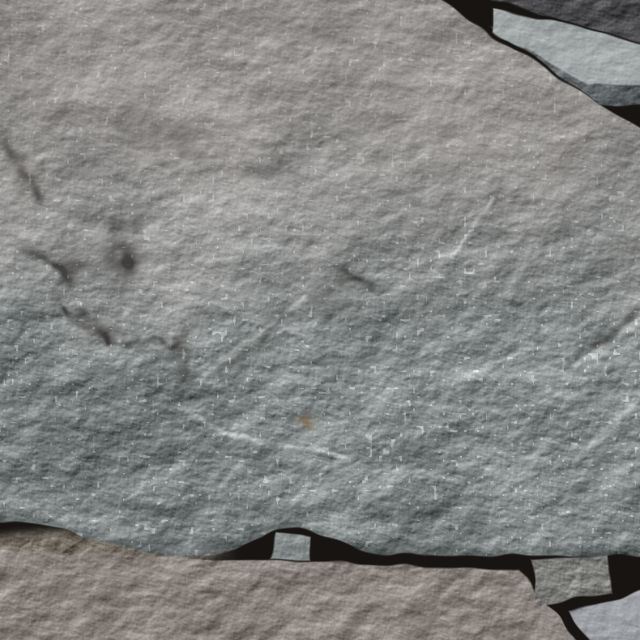
A three.js fragment shader for this texture:

```glsl
// Weathered grey stone slab with chiselled scratches, set among smaller wall stones.
varying vec2 vUv;

float hash(vec2 p) {
  vec3 q = fract(p.xyx * vec3(.1031, .1030, .0973));
  q += dot(q, q.yzx + 33.33);
  return fract((q.x + q.y) * q.z);
}

float noise(vec2 p) {
  vec2 i = floor(p), f = fract(p);
  f *= f * (3. - 2. * f);
  return mix(mix(hash(i), hash(i + vec2(1, 0)), f.x),
             mix(hash(i + vec2(0, 1)), hash(i + 1.), f.x), f.y);
}

float fbm(vec2 p) {
  float sum = 0., amp = .5;
  for (int i = 0; i < 5; i++) {
    sum += amp * noise(p);
    p = mat2(.96, .28, -.28, .96) * p * 2.07 + 17.3;
    amp *= .58;
  }
  return sum;
}

// Slope of the rough surface towards light from the upper left
float relief(vec2 p, float scale) {
  vec2 q = p * vec2(.8, 1.15) * scale;
  return fbm(q) - fbm(q + vec2(-.05, .11));
}

vec2 wobble(vec2 p, float scale) {
  return vec2(noise(p * scale), noise(p * scale + 50.)) - .5;
}

// Signed distance to the line a-b, negative on its left
float edge(vec2 p, vec2 a, vec2 b) {
  vec2 e = normalize(b - a);
  return dot(p - a, vec2(e.y, -e.x));
}

// Convex quad, counter-clockwise corners packed in pairs
float quad(vec2 p, vec4 m, vec4 n) {
  return max(max(edge(p, m.xy, m.zw), edge(p, m.zw, n.xy)),
             max(edge(p, n.xy, n.zw), edge(p, n.zw, m.xy)));
}

float fill(float d) { return smoothstep(.002, -.002, d); }

// Soft line between two packed ends
float stroke(vec2 p, vec4 ends, float width) {
  vec2 v = ends.zw - ends.xy, r = p - ends.xy;
  float d = length(r - v * clamp(dot(r, v) / dot(v, v), 0., 1.)) / width;
  return exp(-d * d);
}

// Soft ellipse: center, then radii
float blot(vec2 p, vec4 e) {
  vec2 d = (p - e.xy) / e.zw;
  return exp(-dot(d, d));
}

float slabBottom(float x) {
  float arch = (x - .46) / .085;
  return .132 + .054 * smoothstep(.28, 0., x) + .043 * exp(-arch * arch);
}

// Dark cracks and hollows
float cracks(vec2 p) {
  float s = blot(p, vec4(.195, .605, .022, .055));
  s += .8 * stroke(p, vec4(.04, .61, .1, .575), .011);
  s += .6 * stroke(p, vec4(.1, .585, .19, .6), .018);
  s += stroke(p, vec4(.1, .515, .17, .473), .01);
  s += .7 * stroke(p, vec4(.17, .473, .28, .46), .008);
  s += .6 * stroke(p, vec4(.28, .46, .29, .39), .014);
  s += .7 * stroke(p, vec4(.005, .78, .06, .7), .012);
  s += 1.1 * stroke(p, vec4(.53, .573, .585, .552), .009);
  s += .5 * stroke(p, vec4(.34, .42, .45, .51), .011);
  s += .6 * stroke(p, vec4(.9, .44, 1, .512), .008);
  s += .4 * blot(p, vec4(.27, .79, .09, .035));
  s += .4 * blot(p, vec4(.42, .735, .045, .015));
  return s + .35 * blot(p, vec4(.51, .54, .06, .035));
}

// Pale chiselled lines
float scratches(vec2 p) {
  float s = stroke(p, vec4(.3, .35, .365, .32), .005);
  s += stroke(p, vec4(.365, .32, .54, .287), .005);
  s += .8 * stroke(p, vec4(.32, .414, .475, .535), .005);
  s += stroke(p, vec4(.9, .427, 1, .5), .006);
  s += stroke(p, vec4(.93, .31, 1, .38), .007);
  s += .7 * stroke(p, vec4(.69, .393, .83, .46), .006);
  return s + .8 * stroke(p, vec4(.71, .6, .768, .688), .004);
}

vec3 slabColor(vec2 p, float grain, float broad) {
  float high = smoothstep(.35, .85, p.y + .3 * (broad - .5));
  vec3 c = mix(vec3(.505, .53, .53), vec3(.575, .565, .555), high);
  c += .05 * blot(p, vec4(.36, .65, .16, .08)) - .09 * blot(p, vec4(.12, .32, .2, .14));
  // Rows of slanted tool marks
  float marks = sin(dot(p, vec2(150, -95)) + 9. * broad) * noise(p * 35.);
  c += .06 * marks * blot(p, vec4(.77, .6, .15, .13));
  c += grain * mix(.95, .6, high) + .18 * (broad - .52);
  vec2 w = wobble(p, 45.) * .022;
  float dark = cracks(p + w) * (.35 + 1.1 * noise(p * 70.));
  c = mix(c, vec3(.2, .19, .18), min(dark * .65, .85));
  c += .16 * scratches(p + .3 * w) * (.5 + noise(p * 60.));
  c += .18 * smoothstep(.83, .96, noise(p * 150.)) * (1. - .5 * high);
  return mix(c, vec3(.5, .41, .3), .8 * blot(p + w, vec4(.478, .342, .013, .011)));
}

void main() {
  vec2 p = vUv, q = p + .009 * wobble(p, 30.);
  float broad = fbm(p * 6.), grain = relief(p, 28.) + .7 * relief(p + 3., 11.);
  // Dark gaps with debris at the left
  float debris = smoothstep(.38, .26, q.x) * smoothstep(.18, .15, q.y);
  vec3 c = mix(vec3(.09, .08, .07), vec3(.47, .44, .4) + grain, debris);
  // Grooved lower slab and small stones beside it
  vec3 lower = vec3(.53, .5, .48) + .025 * sin(dot(p, vec2(110, -130)) + 8. * broad) + .8 * grain;
  c = mix(c, lower, fill(quad(q, vec4(-.1, -.1, .983, -.1), vec4(.81, .11, -.1, .143))));
  float pale = quad(q, vec4(.93, -.02, 1.1, -.02), vec4(1.1, .1, .89, .046));
  c = mix(c, vec3(.6, .61, .63) + .5 * grain, fill(pale));
  float wedge = quad(q, vec4(.842, .053, .957, .075), vec4(.945, .135, .828, .125));
  c = mix(c, vec3(.48, .48, .47) + grain, fill(wedge));
  // Main slab, shaded along its underside
  float above = q.y - slabBottom(q.x), rim = edge(q, vec2(.684, 1), vec2(1, .798));
  vec3 slab = slabColor(p, grain, broad) * mix(.5, 1., smoothstep(-.01, .04, above + .02 * broad));
  c = mix(c, slab, fill(-above) * fill(-rim));
  // Pebble in the gap
  float pebble = quad(q, vec4(.422, .126, .484, .124), vec4(.484, .162, .434, .167));
  c = mix(c, vec3(.53, .55, .55) + .7 * grain, fill(pebble));
  // Upper right: shadowed block, then a pale stone with a dark front
  float block = quad(q, vec4(.72, 1.02, .88, .965), vec4(1.1, .91, 1.1, 1.1));
  c = mix(c, vec3(.31, .31, .32) + .7 * grain, fill(block));
  float front = quad(q, vec4(.77, .955, .94, .836), vec4(1.3, .83, 1.3, .87));
  c = mix(c, vec3(.36, .38, .39) + .8 * grain, fill(front));
  float top = quad(q, vec4(.772, .988, .772, .95), vec4(.92, .866, 1.3, .86));
  c = mix(c, vec3(.62, .64, .64) + .5 * grain, fill(top));
  gl_FragColor = vec4(clamp(c, 0., 1.), 1);
}
```
